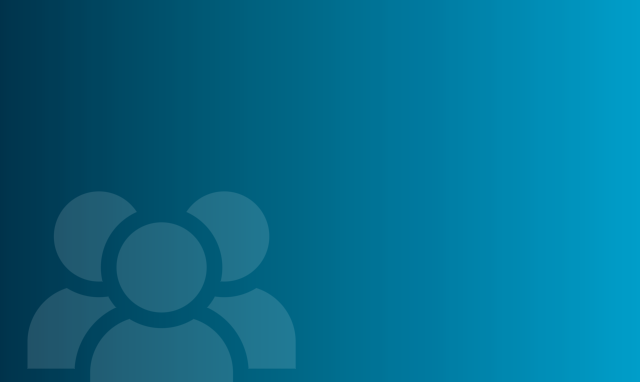
This background is drawn by a WebGL 1 fragment shader. Its source:

```glsl
precision highp float;
// Blue horizontal gradient with a translucent three-person group icon at lower left.

uniform vec2 u_resolution;

// Gradient colours from left to right
const vec3 NAVY = vec3(0.000, 0.200, 0.295);
const vec3 PETROL = vec3(0.000, 0.355, 0.465);
const vec3 TEAL = vec3(0.000, 0.420, 0.545);
const vec3 OCEAN = vec3(0.000, 0.480, 0.630);
const vec3 CYAN = vec3(0.000, 0.620, 0.790);

// Faint vertical bands
const float BAND_COUNT = 64.0;
const float BAND_STRENGTH = 0.006;

// Icon layout, in units of canvas height
const float AXIS_X = 0.423;
const vec2 FRONT_HEAD = vec2(0.000, 0.300);
const vec2 BACK_HEAD = vec2(0.164, 0.381);
const float HEAD_RADIUS = 0.118;
const float GAP = 0.041;
const float BODY_HALF_WIDTH = 0.187;
const float SHOULDER_RADIUS = 0.148;
const float SHOULDER_DROP = 0.276;   // head centre down to shoulder arc centre
const float BACK_BASE = 0.035;
const vec3 ICON_TINT = vec3(1.0);
const float ICON_ALPHA = 0.13;

float hash(float n) {
    n = fract(n * 0.1031);
    n *= n + 33.33;
    return fract(n * (n + n));
}

float bandNoise(float x) {
    float cell = floor(x);
    return mix(hash(cell), hash(cell + 1.0), smoothstep(0.0, 1.0, x - cell));
}

vec3 background(float x) {
    vec3 color = mix(NAVY, PETROL, clamp(x / 0.333, 0.0, 1.0));
    color = mix(color, TEAL, clamp((x - 0.333) / 0.167, 0.0, 1.0));
    color = mix(color, OCEAN, clamp((x - 0.5) / 0.167, 0.0, 1.0));
    color = mix(color, CYAN, clamp((x - 0.667) / 0.333, 0.0, 1.0));
    float band = bandNoise(x * BAND_COUNT) - 0.5;
    return color + BAND_STRENGTH * band * vec3(0.0, 1.0, 1.0);
}

float headDistance(vec2 p, vec2 head) {
    return length(p - head) - HEAD_RADIUS;
}

// Round-shouldered torso, open downwards
float bodyDistance(vec2 p, vec2 head) {
    vec2 q = p - head + vec2(0.0, SHOULDER_DROP);
    q.x = abs(q.x) - (BODY_HALF_WIDTH - SHOULDER_RADIUS);
    return length(max(q, 0.0)) + min(max(q.x, q.y), 0.0) - SHOULDER_RADIUS;
}

float iconDistance(vec2 p) {
    // Mirror the back figures around the front one
    vec2 m = vec2(abs(p.x - AXIS_X), p.y);
    float frontHead = headDistance(m, FRONT_HEAD);
    float frontBody = bodyDistance(m, FRONT_HEAD);
    float backHead = headDistance(m, BACK_HEAD);
    float backBody = max(bodyDistance(m, BACK_HEAD), BACK_BASE - m.y);

    // Cut an even gap between overlapping parts
    backBody = max(backBody, GAP - backHead);
    float back = min(backHead, backBody);
    back = max(back, GAP - min(frontHead, frontBody));
    float front = min(frontHead, max(frontBody, GAP - frontHead));
    return min(front, back);
}

void main() {
    vec2 p = gl_FragCoord.xy / u_resolution.y;
    vec3 color = background(gl_FragCoord.x / u_resolution.x);

    // Translucent icon with a one-pixel soft edge
    float edge = 0.75 / u_resolution.y;
    float cover = 1.0 - smoothstep(-edge, edge, iconDistance(p));
    color = mix(color, ICON_TINT, ICON_ALPHA * cover);

    gl_FragColor = vec4(color, 1.0);
}
```
